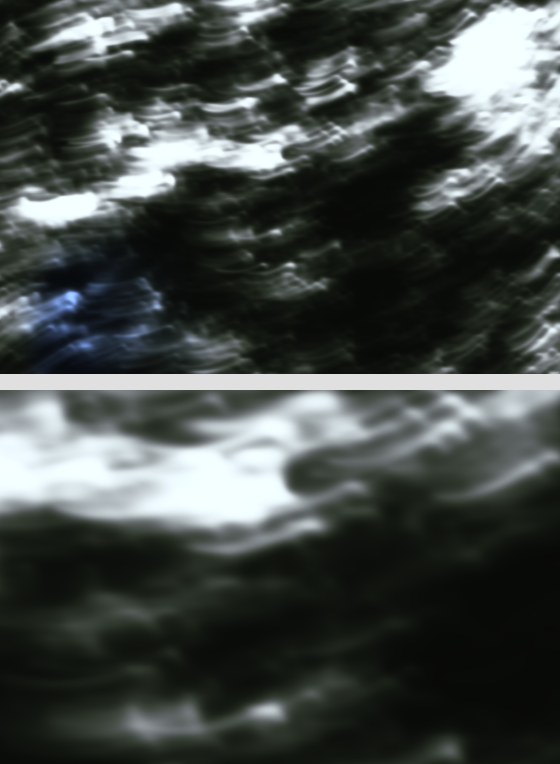
Top, the full canvas; bottom, a detail of the centre.
Write a WebGL 2 fragment shader that draws this texture.

```glsl
#version 300 es
precision highp float;

uniform vec2 u_resolution;
out vec4 fragColor;

// Lengths are fractions of the canvas height.
const int   TRAIL_STEPS    = 24;
const float TRAIL_LENGTH   = 0.115;
const float TRAIL_START    = -0.14;  // short flick past the bright head
const float TRAIL_RISE     = 1.10;
const float TRAIL_BEND     = 0.48;
const float TRAIL_TURN     = 1.0;    // local change of direction, radians
const float HEAD_WEIGHT    = 2.2;
const float GLINT_CONTRAST = 9.5;
const float FOAM_ANGLE     = 0.56;
const vec2  FOAM_SCALE     = vec2(2.3, 5.2);
const float FOAM_CONTRAST  = 5.4;
const float BAND_STRENGTH  = 2.0;
const float EXPOSURE       = -2.75;  // natural log of the base light
const float BLACK_LEVEL    = 0.035;
const vec3  DEEP_TINT      = vec3(0.87, 1.06, 0.79);
const vec3  FOAM_TINT      = vec3(0.96, 1.01, 1.03);
const vec3  SKY_TINT       = vec3(0.60, 0.84, 1.36);

float hash(ivec2 cell) {
    uvec2 u = uvec2(cell) * uvec2(1597u, 3812u) + uvec2(7919u, 104u);
    uint h = (u.x ^ (u.y * 2713u)) * 74779u;
    h = (h ^ (h >> 15)) * 277803u;
    h = (h ^ (h >> 13)) * 918733u;
    h ^= h >> 16;
    return float(h & 65535u) / 65535.0;
}

float noise(vec2 p) {
    ivec2 cell = ivec2(floor(p));
    vec2 f = fract(p);
    f = f * f * (3.0 - 2.0 * f);
    float low  = mix(hash(cell), hash(cell + ivec2(1, 0)), f.x);
    float high = mix(hash(cell + ivec2(0, 1)), hash(cell + ivec2(1, 1)), f.x);
    return mix(low, high, f.y);
}

mat2 rotation(float angle) {
    float c = cos(angle), s = sin(angle);
    return mat2(c, s, -s, c);
}

// Sharp light on the ripples before motion smears it.
float glints(vec2 p) {
    p *= vec2(0.85, 1.2);
    float ripple = 0.50 * (noise(p * 13.0 + 3.7) - 0.5)
                 + 0.36 * (noise(p * 30.0 + 17.1) - 0.5)
                 + 0.32 * (noise(p * 66.0 + 41.3) - 0.5);
    return exp(GLINT_CONTRAST * ripple);
}

// Glints averaged along a hooked path, brightest at its head.
float trails(vec2 p) {
    mat2 turn = rotation(TRAIL_TURN * (noise(p * 1.8 + 8.3) - 0.55));
    float stretch = TRAIL_LENGTH * (0.7 + 0.6 * noise(p * 2.6 + 29.0));
    float light = 0.0, total = 0.0;
    for (int i = 0; i < TRAIL_STEPS; i++) {
        float t = mix(TRAIL_START, 1.0, (float(i) + 0.5) / float(TRAIL_STEPS));
        float rise = TRAIL_RISE * sqrt(t * t + 0.003) - TRAIL_BEND * t * t;
        float weight = (1.0 - 0.5 * max(t, 0.0)) + HEAD_WEIGHT * exp(-t * t * 260.0);
        light += weight * glints(p + turn * vec2(t, rise) * stretch);
        total += weight;
    }
    return light / total;
}

// Broad slanting drifts of foam, on a logarithmic scale.
float foam(vec2 p) {
    vec2 q = rotation(-FOAM_ANGLE) * p;
    q.y += 0.10 * (noise(p * 4.0 + 5.0) - 0.5);
    float drift = 0.58 * (noise(q * FOAM_SCALE + 12.4) - 0.5)
                + 0.36 * (noise(q * FOAM_SCALE * 2.1 + 31.8) - 0.5)
                + 0.24 * (noise(q * FOAM_SCALE * 4.7 + 57.2) - 0.5);

    // One main band widens toward the right.
    float width = 0.055 + 0.06 * p.x;
    float wander = 0.16 * (noise(p * 3.1 + 71.0) - 0.5);
    float offset = (p.y - 0.29 - 0.41 * p.x + wander) / width;
    float band = exp(-offset * offset) * (0.45 + 0.9 * noise(q * vec2(4.0, 6.0) + 90.0));
    return FOAM_CONTRAST * drift + BAND_STRENGTH * band + 0.5 * (p.y - 0.5);
}

void main() {
    vec2 p = gl_FragCoord.xy / u_resolution.y;

    // Exposure with a soft shoulder near white.
    float light = trails(p) * exp(EXPOSURE + foam(p));
    float tone = light / pow(1.0 + pow(light, 4.0), 0.25);
    tone = mix(BLACK_LEVEL, 1.0, tone);

    // Green-black water, cool white foam, reflected blue in the lower left.
    vec3 tint = mix(DEEP_TINT, FOAM_TINT, smoothstep(0.06, 0.45, tone));
    float corner = (1.0 - smoothstep(0.15, 0.65, p.x)) * (1.0 - smoothstep(0.25, 0.45, p.y));
    float sky = corner * smoothstep(0.25, 0.65, noise(p * 5.0 + 63.0));
    tint = mix(tint, SKY_TINT, 0.85 * sky);

    fragColor = vec4(clamp(tone * tint, 0.0, 1.0), 1.0);
}
```
